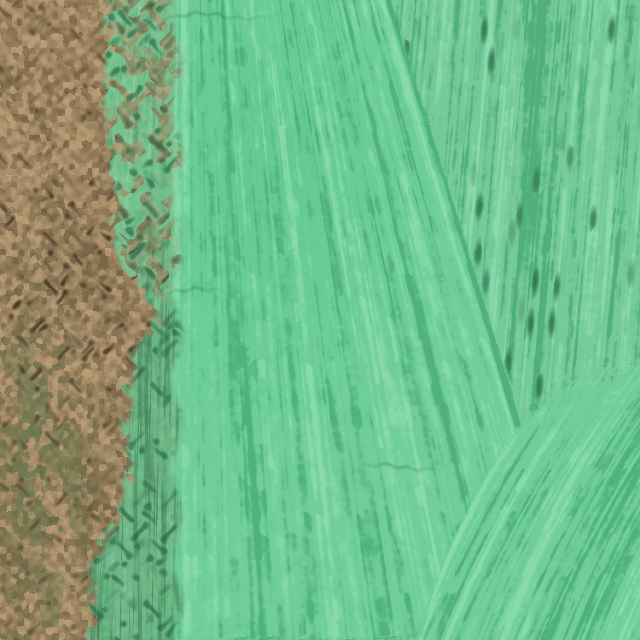
This texture is drawn by a three.js fragment shader. Its source:

```glsl
// Thick green paint dragged in fanned brush strokes beside a strip of bare woven canvas.
varying vec2 vUv;

const vec3 PAINT = vec3(0.44, 0.81, 0.60);
const vec3 PAINT_SHADE = vec3(0.30, 0.68, 0.46);
const vec3 PAINT_LIGHT = vec3(0.58, 0.88, 0.71);
const vec3 PAINT_DEEP = vec3(0.16, 0.42, 0.28);
const vec3 CLOTH = vec3(0.72, 0.61, 0.46);
const vec3 CLOTH_SHADE = vec3(0.48, 0.40, 0.28);
const vec3 CLOTH_PIT = vec3(0.27, 0.20, 0.14);
const vec3 STAIN = vec3(0.40, 0.50, 0.32);
const float FAN_LEFT = 0.28;     // upright side of the fan
const float FAN_RIGHT = 0.61;    // slanted side, measured along the top
const float FAN_SPREAD = 0.95;
const float RIGHT_LEAN = 0.08;
const float SWEEP_LEFT = 0.65;
const float SWEEP_TOP = 0.43;
const float EDGE_SOFT = 0.004;

vec2 hash2(vec2 p) {
  p = vec2(dot(p, vec2(127.1, 311.7)), dot(p, vec2(269.5, 183.3)));
  return fract(sin(p) * 43758.5);
}

// Cellular noise: x is the distance to the nearest seed, y its random id.
vec2 cells(vec2 p) {
  vec2 base = floor(p), best = vec2(9.0, 0.0);
  for (int k = 0; k < 9; k++) {
    vec2 cell = base + vec2(mod(float(k), 3.0), floor(float(k) / 3.0)) - 1.0;
    vec2 seed = hash2(cell);
    float dist = length(cell + 0.15 + 0.7 * seed - p);
    if (dist < best.x) best = vec2(dist, fract(seed.x * 7.3 + seed.y * 3.1));
  }
  return best;
}

// Bristle marks: layered sines across the stroke that drift along it.
float bristles(float across, float along) {
  float sum = 0.0, freq = 55.0;
  for (int i = 0; i < 7; i++) {
    float k = float(i);
    float drift = 1.8 * sin(across * freq * 0.37 + along * (1.0 + k) + k * 2.3);
    float fade = 0.7 + 0.4 * sin(along * (3.0 + 2.0 * k) + across * 23.0 + k);
    sum += 0.42 * fade * sin(across * freq + k * k * 1.7 + drift);
    freq *= 1.52;
  }
  return sum;
}

// Fine broken marks stretched along the stroke, from -0.5 to 0.5.
float grain(float across, float along) {
  vec2 mark = cells(vec2(across * 120.0, along * 30.0));
  return (mark.y - 0.5) * (1.0 - smoothstep(0.25, 0.75, mark.x));
}

float bump(float x, float centre, float width) {
  float t = (x - centre) / width;
  return exp(-t * t);
}

vec3 clothColour(vec2 p, float down) {
  vec2 knots = cells(p * vec2(46.0, 42.0) + 0.3 * sin(p.yx * 160.0));
  vec2 fibres = cells(p * vec2(110.0, 95.0) + 7.0);
  vec2 patches = cells(p * vec2(30.0, 12.0));
  float threads = sin(p.x * 215.0 + 1.5 * sin(p.y * 31.0)) * sin(p.y * 270.0 + 2.0 * sin(p.x * 60.0));
  float shade = 0.36 + 0.2 * threads + 0.9 * (fibres.y - 0.5) + 0.25 * (patches.y - 0.5)
    + 0.22 * bump(down, 0.42, 0.14) + 0.2 * smoothstep(0.5, 0.7, down);
  vec3 col = mix(CLOTH, CLOTH_SHADE, clamp(shade, 0.0, 1.0));
  float stain = bump(down, 0.70, 0.2) * bump(p.x, 0.06, 0.08) + 0.5 * bump(down, 1.0, 0.08);
  col = mix(col, STAIN, stain * smoothstep(0.1, 0.7, patches.y + fibres.y - 0.5) * 0.7);
  float pit = (1.0 - smoothstep(0.1, 0.5, knots.x + 0.15 * fibres.y)) * smoothstep(0.4, 0.9, knots.y);
  return mix(col, CLOTH_PIT, pit * (0.55 + 0.4 * bump(down, 0.43, 0.2)));
}

vec3 paintColour(vec2 p, float down) {
  // Three stroke directions
  float fan = FAN_LEFT + (p.x - FAN_LEFT) / (1.0 + FAN_SPREAD * down);
  float lean = p.x + RIGHT_LEAN * down;
  float sweep = p.x - 0.38 * p.y - 0.4 * p.y * p.y;
  float t = clamp((p.x - SWEEP_LEFT) / (1.0 - SWEEP_LEFT), 0.0, 1.0);
  float sweepMarks = bristles(sweep * 0.8 + 5.0, down);
  float side = (SWEEP_TOP * (1.0 - pow(1.0 - t, 2.5)) - p.y) * 0.5 + 0.012 * t * sweepMarks;
  float inSweep = smoothstep(-EDGE_SOFT, EDGE_SOFT + 0.02 * t, side);
  float inRight = smoothstep(-EDGE_SOFT, EDGE_SOFT, fan - FAN_RIGHT) * (1.0 - inSweep);

  // Relief of each stroke, with its main ridges and grooves
  float fanRelief = 0.72 * bristles(fan * 1.25, down) + 0.7 * bump(fan, 0.503, 0.005)
    - 1.0 * bump(fan, 0.536, 0.004) - 1.3 * bump(fan, FAN_RIGHT - 0.005, 0.004)
    + 0.7 * bump(fan, 0.597, 0.004) - 0.6 * bump(fan, 0.347, 0.003)
    + 1.2 * bump(p.x, 0.289, 0.005) * (1.0 - smoothstep(0.2, 0.4, down));
  float rightRelief = 0.95 * bristles(lean + 3.0, down)
    - 0.8 * bump(lean, 0.845, 0.005) + 0.6 * bump(lean, 0.955, 0.006);
  float sweepRelief = 0.85 * sweepMarks - 1.5 * bump(sweep, 0.918, 0.008)
    + 1.1 * bump(sweep, 0.945, 0.01) + (1.0 - t) * (bump(side, 0.009, 0.005) - 1.4 * bump(side, -0.003, 0.004));
  float relief = mix(mix(fanRelief, rightRelief, inRight), sweepRelief, inSweep);
  relief += 1.1 * grain(mix(mix(fan, lean, inRight), sweep, inSweep), down) + 0.5 * grain(p.x, p.y * 4.0);

  vec3 col = mix(PAINT, vec3(0.36, 0.78, 0.55), 0.6 * bump(p.x, 0.42, 0.17) * bump(down, 0.25, 0.3));
  col = mix(col, vec3(0.47, 0.78, 0.60), 0.6 * inRight);
  col = mix(col, PAINT_SHADE, 0.9 * smoothstep(0.1, 1.2, -relief));
  col = mix(col, PAINT_LIGHT, 0.7 * smoothstep(0.15, 1.3, relief));

  // Dark gaps in the right strokes and faint hairline cracks
  vec2 gap = cells(vec2(lean * 60.0, down * 17.0));
  float dark = inRight * smoothstep(0.9, 0.95, gap.y) * (1.0 - smoothstep(0.1, 0.5, gap.x));
  float wave = down + 0.004 * sin(p.x * 45.0) + 0.002 * sin(p.x * 190.0);
  dark += 0.4 * (bump(wave, 0.025, 0.003) * bump(p.x, 0.32, 0.08)
    + bump(wave, 0.455, 0.003) * bump(p.x, 0.30, 0.04) + bump(wave, 0.73, 0.003) * bump(p.x, 0.62, 0.05));
  return mix(col, PAINT_DEEP, clamp(dark * 0.75, 0.0, 1.0));
}

void main() {
  vec2 p = vUv;
  float down = 1.0 - p.y;
  vec2 dab = cells(p * vec2(58.0, 52.0) + 0.45 * sin(p.yx * 130.0) + 3.0);
  float edge = 0.17 + 0.055 * bump(down, 0.49, 0.06) + 0.03 * smoothstep(0.1, 0.7, down)
    - 0.055 * smoothstep(0.76, 0.9, down) + 0.02 * (dab.y - 0.5);
  float cover = smoothstep(-0.008, 0.008, p.x - edge);

  // Thin, broken paint between the cloth and the full strokes
  float fringe = 1.0 - smoothstep(0.266, 0.286, p.x + 0.008 * sin(down * 45.0));
  float upper = 1.0 - smoothstep(0.43, 0.49, down);
  vec3 cloth = clothColour(p, down), paint = paintColour(p, down);
  float grooves = smoothstep(0.0, 0.9, bristles(p.x * 1.5 + 8.0, down * 3.0));
  paint = mix(paint, PAINT_DEEP, fringe * (1.0 - upper) * (0.12 + 0.4 * grooves));
  paint = mix(paint, cloth, fringe * (0.15 + 0.6 * smoothstep(0.3, 0.75, dab.y) * upper));
  float hole = smoothstep(0.5, 0.85, fract(dab.y * 5.7)) * (1.0 - smoothstep(0.15, 0.6, dab.x));
  paint = mix(paint, PAINT_DEEP * 0.9, fringe * hole * 0.65);
  gl_FragColor = vec4(mix(cloth, paint, cover), 1.0);
}
```
